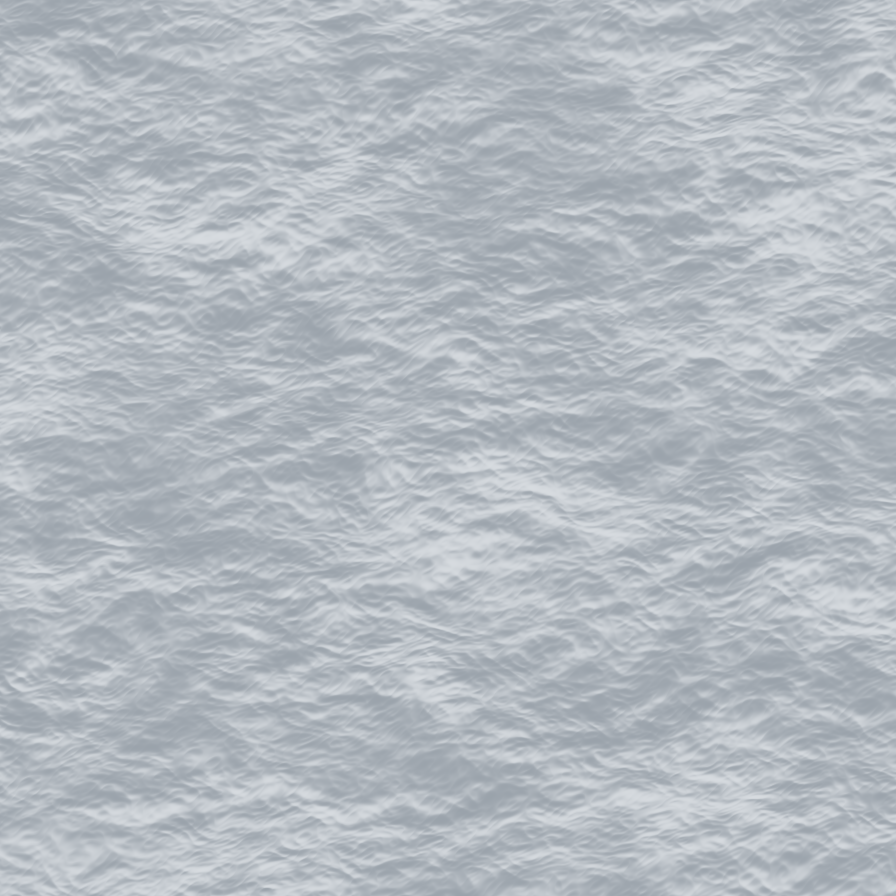
This texture is drawn by a Shadertoy shader. Its source:

```glsl
// Pale grey sea seen from afar under an overcast sky.
// Ridged noise, stretched sideways and warped, forms the wavelets; their
// vertical slope and crests are lit, and broad swells vary tone and roughness.

float hash(vec2 p) {
    vec3 q = fract(p.xyx * vec3(0.1031, 0.1030, 0.0973));
    q += dot(q, q.yzx + 33.33);
    return fract((q.x + q.y) * q.z);
}

// Dot product of a random unit gradient at a cell corner with the offset
float corner(vec2 cell, vec2 offset) {
    float angle = 6.2832 * hash(cell);
    return dot(vec2(cos(angle), sin(angle)), offset);
}

float noise(vec2 p) {
    vec2 i = floor(p), f = p - i;
    vec2 u = f * f * f * (f * (f * 6.0 - 15.0) + 10.0);
    vec2 e = vec2(1.0, 0.0);
    float low = mix(corner(i, f), corner(i + e, f - e), u.x);
    float high = mix(corner(i + e.yx, f - e.yx), corner(i + 1.0, f - 1.0), u.x);
    return mix(low, high, u.y);
}

vec2 rotate(vec2 p, float angle) {
    float c = cos(angle), s = sin(angle);
    return vec2(c * p.x + s * p.y, c * p.y - s * p.x);
}

// Bend the plane so that crests wander and break up
vec2 warp(vec2 p) {
    p.y += 0.02 * noise(p * vec2(5.0, 9.0) + 41.0);
    p += vec2(0.005, 0.006) * noise(p * vec2(18.0, 30.0) + 73.0);
    return p;
}

// Height of the wavelets: ridged octaves running in varied directions
float waveHeight(vec2 p) {
    float height = 0.0, amplitude = 0.5, frequency = 20.0;
    for (int i = 0; i < 4; i++) {
        float k = float(i);
        vec2 q = rotate(p, 0.06 + 0.32 * sin(2.4 * k + 0.5));
        float n = noise(q * vec2(0.48, 1.0) * frequency + 19.7 * k + 50.0);
        height += amplitude * (1.0 - 2.0 * sqrt(n * n + 0.0015));
        amplitude *= 0.6;
        frequency *= 1.8;
    }
    return height;
}

void mainImage(out vec4 fragColor, in vec2 fragCoord) {
    vec2 uv = fragCoord / iResolution.y;

    // Broad swells and patches of rough water
    vec2 tilted = rotate(uv, 0.2);
    float swell = noise(tilted * vec2(2.4, 6.5) + 7.0)
                + 0.7 * noise(rotate(uv, -0.2) * vec2(6.0, 15.0) + 29.0);
    float roughness = 1.0 + 0.35 * swell + 0.4 * noise(uv * vec2(4.0, 7.0) + 90.0);

    // Light falls on the far side of each crest
    vec2 p = warp(uv);
    float height = waveHeight(p);
    float slope = height - waveHeight(p + vec2(0.0008, 0.003));
    float light = roughness * (10.5 * slope + 2.6 * (height - 0.65)) + 2.0 * swell;

    // Soft S-curve: many greys, fewer bright crests, no flat highlights
    float tone = 1.65 / (1.0 + exp(0.55 - 1.1 * light)) - 0.34;
    vec3 shadedWater = vec3(0.65, 0.68, 0.71);
    vec3 brightCrest = vec3(0.80, 0.82, 0.84);
    fragColor = vec4(mix(shadedWater, brightCrest, tone), 1.0);
}
```
